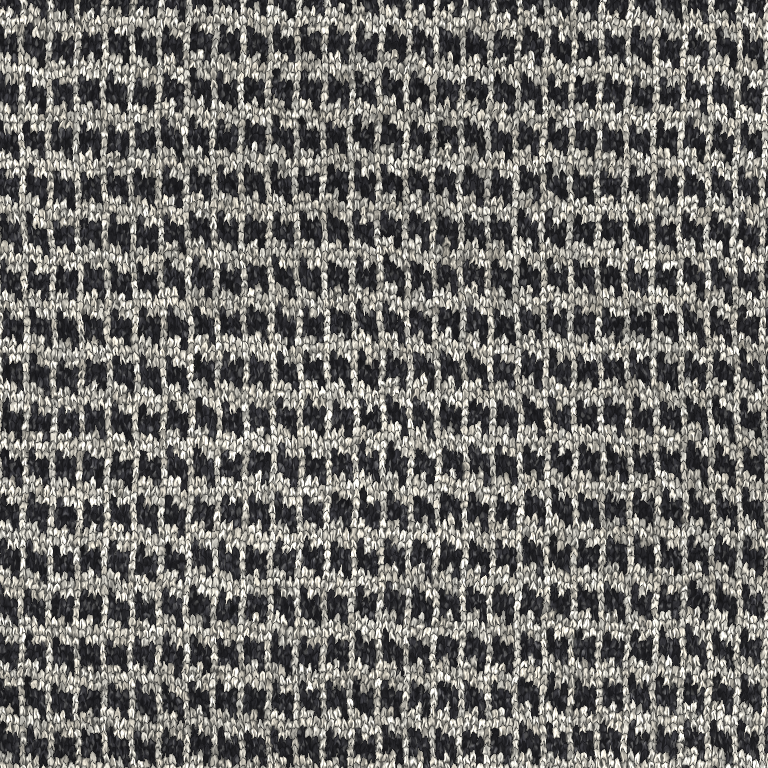
Write a Shadertoy shader that draws this texture.

```glsl
vec2 hash2(vec2 p) {
    return fract(sin(vec2(dot(p, vec2(127.1, 311.7)), dot(p, vec2(269.5, 183.3)))) * 43758.5);
}

// Distance to the nearest scattered point
float cellular(vec2 p) {
    vec2 cell = floor(p), local = fract(p);
    float nearest = 2.0;
    for (int y = -1; y <= 1; y++) {
        for (int x = -1; x <= 1; x++) {
            vec2 offset = vec2(x, y);
            nearest = min(nearest, length(offset + hash2(cell + offset) - local));
        }
    }
    return nearest;
}

// 1 for dark yarn, 0 for light yarn, on a tile four wales by five courses
float houndstooth(vec2 stitch) {
    vec2 t = mod(stitch, vec2(4.0, 5.0));
    if (t.y > 3.5) return 0.0;
    if (t.y > 0.5 && t.y < 2.5) return step(t.x, 2.5);
    float toothColumn = t.y < 0.5 ? 2.0 : 0.0;
    return step(abs(t.x - toothColumn), 0.5);
}

void mainImage(out vec4 fragColor, in vec2 fragCoord) {
    vec2 uv = fragCoord / iResolution.xy;

    // Slack in the cloth: 28 repeats across, 16.5 down
    vec2 knit = uv * vec2(28.0, 16.5) * vec2(4.0, 5.0);
    knit.x += 0.4 * sin(uv.y * 9.0 + 2.0 * uv.x) + 0.16 * sin(uv.y * 61.0 + uv.x * 31.0);
    knit.y += 0.3 * sin(uv.x * 5.0 + uv.y * 3.0) + 0.2 * sin(uv.x * 47.0 - uv.y * 29.0);

    // Ragged fibres bend the stitch outlines
    vec2 fuzz = vec2(cellular(knit * vec2(1.6, 1.3)), cellular(knit * vec2(1.5, 1.4) + 31.0));
    knit += (fuzz - 0.45) * vec2(0.4, 0.55);

    // Chevron stitches that point upward
    float wale = floor(knit.x);
    float side = abs(fract(knit.x) - 0.5);
    float rise = knit.y - 0.7 + 0.9 * side + 0.7 * (hash2(vec2(wale, 7.0)).x - 0.5);
    vec2 stitch = vec2(wale, floor(rise));
    float along = fract(rise);

    // Soft legs that meet at the tip and fade into the grooves
    float body = pow(4.0 * along * (1.0 - along), 0.6);
    body *= 1.0 - 0.75 * smoothstep(0.26, 0.5, side);
    body *= 1.0 - 0.5 * (1.0 - along) * smoothstep(0.2, 0.0, side);

    // Yarn colour, varied by stitch and by fibre
    vec2 variation = hash2(stitch);
    float dark = houndstooth(stitch);
    float fibre = cellular(vec2(knit.x * 2.4, rise * 1.4) + 17.0);
    vec3 lightYarn = vec3(1.0, 0.99, 0.95) * mix(0.78, 1.12, variation.x);
    lightYarn *= mix(1.25, 0.65, fibre);
    lightYarn *= mix(vec3(1.0), vec3(1.01, 0.99, 0.96), variation.y);
    vec3 darkYarn = vec3(0.165, 0.165, 0.178) * mix(0.7, 1.3, variation.x);
    darkYarn *= mix(1.4, 0.6, fibre);
    vec3 groove = mix(vec3(0.19, 0.19, 0.185), vec3(0.085, 0.085, 0.095), dark);
    vec3 colour = mix(groove, mix(lightYarn, darkYarn, dark), body);

    // Stray pale hairs over the dark yarn
    float hair = smoothstep(0.35, 0.05, cellular(knit * vec2(1.2, 0.8) + 41.0));
    colour += dark * hair * vec3(0.2, 0.2, 0.19);

    // Broad unevenness of the light
    colour *= 1.0 + 0.04 * sin(uv.x * 4.0 + uv.y * 6.0 - 2.0) + 0.03 * sin(uv.y * 9.0 - uv.x * 5.0);
    fragColor = vec4(clamp(colour, 0.0, 1.0), 1.0);
}
```
